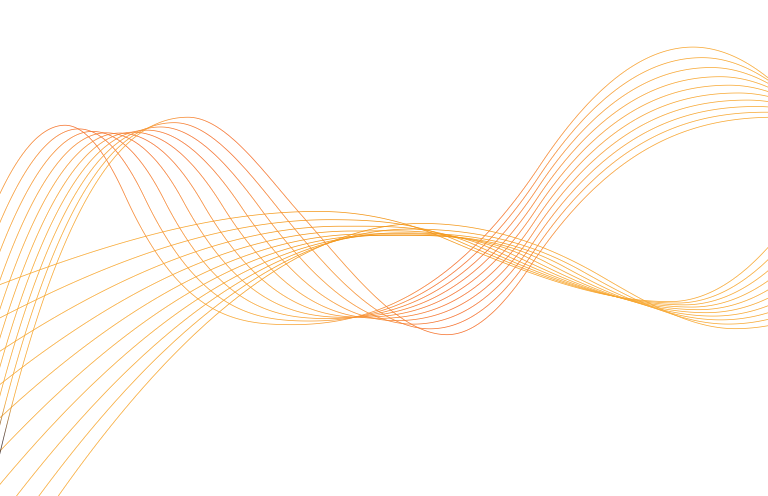
A WebGL 1 fragment shader for this background:

```glsl
precision highp float;
// Two families of thin orange and gold lines that weave as waves across white.
uniform vec2 u_resolution;

const float LINES = 10.0;
const vec2 CANVAS = vec2(768.0, 495.0);
const vec3 GOLD = vec3(0.97, 0.66, 0.20);
const vec3 RED = vec3(0.96, 0.44, 0.18);
const vec3 UMBER = vec3(0.28, 0.22, 0.22);

// Knot (x, y, slope) blended from the first line to the last, with a bow in y.
vec3 knot(vec3 first, vec3 last, float bow, float t) {
  vec3 k = mix(first, last, t);
  k.y += bow * t * (1.0 - t);
  return k;
}

// Cubic Hermite span: height and slope at x, kept only to the right of knot a.
vec2 span(float x, vec3 a, vec3 b, vec2 previous) {
  if (x < a.x) return previous;
  float w = b.x - a.x;
  float u = (x - a.x) / w;
  float v = 1.0 - u;
  float rise = u * u * (3.0 - 2.0 * u);
  float y = mix(a.y, b.y, rise) + w * u * v * (a.z * v - b.z * u);
  float slope = 6.0 * u * v * (b.y - a.y) / w
              + a.z * v * (1.0 - 3.0 * u) + b.z * u * (3.0 * u - 2.0);
  return vec2(y, slope);
}

// Tall wave: crest, trough, then a high crest on the right.
vec2 tallWave(float x, float t) {
  vec3 start = knot(vec3(0.0, 193.0, -2.1), vec3(0.0, 452.0, -4.2), 0.0, t);
  vec3 crest = knot(vec3(65.0, 125.0, 0.0), vec3(188.0, 117.0, 0.0), 46.0, t);
  vec3 fall = knot(vec3(125.0, 195.0, 2.2), vec3(300.0, 213.0, 1.13), 0.0, t);
  vec3 trough = knot(vec3(293.0, 324.0, 0.0), vec3(447.0, 334.0, 0.0), -48.0, t);
  vec3 climb = knot(vec3(540.0, 165.0, -1.5), vec3(530.0, 266.0, -1.5), 0.0, t);
  vec3 summit = knot(vec3(693.0, 47.0, 0.0), vec3(775.0, 117.0, 0.0), 28.0, t);
  vec3 finish = knot(vec3(800.0, 108.0, 1.1), vec3(900.0, 150.0, 0.5), 40.0, t);
  vec2 c = span(x, start, crest, vec2(0.0));
  c = span(x, crest, fall, c);
  c = span(x, fall, trough, c);
  c = span(x, trough, climb, c);
  c = span(x, climb, summit, c);
  return span(x, summit, finish, c);
}

// Low wave: a broad fan from the left that narrows and dips on the right.
vec2 lowWave(float x, float t) {
  vec3 start = knot(vec3(0.0, 284.0, -0.38), vec3(0.0, 583.0, -1.6), 0.0, t);
  vec3 crest = knot(vec3(318.0, 211.0, 0.0), vec3(422.0, 223.0, 0.0), 70.0, t);
  vec3 fall = knot(vec3(440.0, 236.0, 0.42), vec3(600.0, 275.0, 0.58), 0.0, t);
  vec3 trough = knot(vec3(670.0, 301.0, 0.0), vec3(735.0, 328.0, 0.0), -16.0, t);
  vec3 finish = knot(vec3(800.0, 206.0, -1.46), vec3(850.0, 292.0, -0.63), 0.0, t);
  vec2 c = span(x, start, crest, vec2(0.0));
  c = span(x, crest, fall, c);
  c = span(x, fall, trough, c);
  return span(x, trough, finish, c);
}

// Smooth coverage of a thin stroke around a curve of given height and slope.
float stroke(float y, vec2 curve, float pixel) {
  float width = 0.75;
  float d = abs(y - curve.x) / sqrt(1.0 + curve.y * curve.y);
  return clamp((0.5 * (width + pixel) - d) / pixel, 0.0, min(1.0, width / pixel));
}

float bell(float x) {
  return exp(-x * x);
}

void main() {
  vec2 p = gl_FragCoord.xy / u_resolution * CANVAS;
  p.y = CANVAS.y - p.y;
  float pixel = CANVAS.x / u_resolution.x;
  vec3 color = vec3(1.0);

  for (float i = 0.0; i < LINES; i++) {
    float t = i / (LINES - 1.0);

    // Gold fan, slightly deeper where the lines gather
    vec3 gold = mix(GOLD, vec3(0.95, 0.58, 0.08), bell((p.x - 380.0) / 150.0));
    color = mix(color, gold, stroke(p.y, lowWave(p.x, t), pixel));

    // Tall wave, red near the left crest and along the central climb
    float heat = bell((p.x - mix(80.0, 240.0, t)) / 75.0)
               + bell((p.x - 465.0) / 115.0);
    vec3 ink = mix(GOLD, RED, min(heat, 1.0));
    ink = mix(ink, UMBER, t * smoothstep(395.0, 445.0, p.y));
    color = mix(color, ink, stroke(p.y, tallWave(p.x, t), pixel));
  }
  gl_FragColor = vec4(color, 1.0);
}
```
